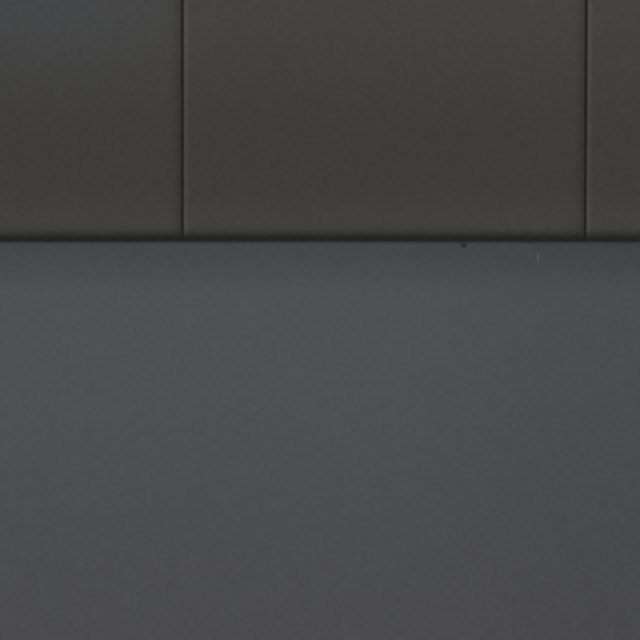
A three.js fragment shader for this texture:

```glsl
varying vec2 vUv;

float hash(vec2 p) {
  return fract(sin(dot(p, vec2(127.1, 311.7))) * 43758.5453);
}

float noise(vec2 p) {
  vec2 cell = floor(p);
  vec2 f = fract(p);
  f = f * f * (3.0 - 2.0 * f);
  return mix(mix(hash(cell), hash(cell + vec2(1.0, 0.0)), f.x),
             mix(hash(cell + vec2(0.0, 1.0)), hash(cell + 1.0), f.x), f.y);
}

float bell(float d, float width) {
  return exp(-d * d / (width * width));
}

// Warm grey tiles, cooler towards the top left
vec3 upperTiles(vec2 p) {
  float rise = smoothstep(0.78, 1.0, p.y);
  vec3 topColor = mix(vec3(0.275, 0.277, 0.283), vec3(0.268, 0.264, 0.255),
                      smoothstep(0.1, 0.4, p.x));
  vec3 color = mix(vec3(0.243, 0.240, 0.224), topColor, rise);
  color += 0.014 * bell(p.y - 0.655, 0.035);

  // Upright joints: dark groove, soft shade on the left, lit rim on the right
  float lean = 0.006 * (p.y - 0.63) * smoothstep(0.4, 0.8, p.x);
  float d = mod(p.x - lean - 0.285 + 0.315, 0.629) - 0.315;
  color *= 1.0 - 0.14 * bell(min(d, 0.0), 0.012) * step(d, 0.0);
  color += 0.035 * bell(d - 0.005, 0.004);
  return mix(color, vec3(0.115, 0.112, 0.105), 0.85 * bell(d, 0.0024));
}

// Cool grey slab with a greenish shade below the ledge
vec3 lowerSlab(vec2 p) {
  vec3 color = mix(vec3(0.298, 0.299, 0.315), vec3(0.312, 0.318, 0.330),
                   smoothstep(0.0, 0.5, p.y));
  color = mix(color, vec3(0.262, 0.282, 0.284), smoothstep(0.53, 0.622, p.y));
  return color * (1.0 - 0.05 * smoothstep(0.55, 1.0, p.x));
}

void main() {
  vec2 p = vUv;
  float ledge = 0.6255 - 0.002 * (p.x - 0.5) * (p.x - 0.5);
  float above = p.y - ledge;
  vec3 color = mix(lowerSlab(p), upperTiles(p), smoothstep(-0.003, 0.003, above));

  // Ledge shadow: a sharp line that fades slowly upward
  float spread = above > 0.0 ? 0.011 : 0.0045;
  color = mix(color, vec3(0.125, 0.127, 0.128), 0.9 * bell(above, spread));

  // Small dark chip and pale scratch
  color *= 1.0 - 0.4 * bell(length(p - vec2(0.725, 0.617)), 0.004);
  vec2 scratch = (p - vec2(0.841, 0.598)) / vec2(0.0016, 0.006);
  color += 0.09 * exp(-dot(scratch, scratch));

  // Fine grain
  float grain = 0.6 * noise(p * 260.0) + 0.4 * noise(p * vec2(110.0, 70.0) + 19.0);
  color += 0.018 * (grain - 0.5);
  gl_FragColor = vec4(color, 1.0);
}
```
